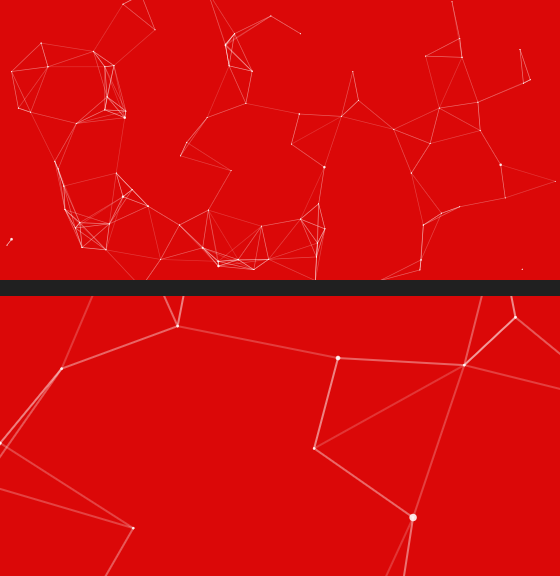
Top, the full canvas; bottom, a detail of the centre.
Reproduce this background procedurally as a WebGL 1 fragment shader.

```glsl
precision highp float;
// Plexus: scattered white dots joined by fine translucent lines on flat red.

uniform vec2 u_resolution;

const int DOT_COUNT = 92;
const float REACH = 0.207;       // longest link, in canvas heights
const float LINE_WIDTH = 0.0024;
const float MARGIN = 0.04;       // dots may lie slightly off the canvas
const vec3 RED = vec3(0.86, 0.03, 0.03);
const vec3 WHITE = vec3(1.0, 0.97, 0.97);

float hash(float index, float seed) {
    return fract(sin(index * 12.9898 + seed * 78.233) * 43758.5453);
}

vec2 dotPosition(float index, vec2 canvas) {
    vec2 unit = vec2(hash(index, 1.0), hash(index, 2.0));
    return unit * (canvas + 2.0 * MARGIN) - MARGIN;
}

// Few dots are large, most are barely wider than a line.
float dotRadius(float index) {
    return mix(0.0015, 0.0054, pow(hash(index, 3.0), 6.0));
}

float segmentDistance(vec2 p, vec2 a, vec2 b) {
    vec2 along = b - a;
    float t = clamp(dot(p - a, along) / dot(along, along), 0.0, 1.0);
    return length(p - a - along * t);
}

// Share of a pixel covered by a stroke, also when it is thinner than the pixel.
float strokeCoverage(float dist, float width, float pixel) {
    return clamp(0.5 * (width + pixel) - dist, 0.0, min(width, pixel)) / pixel;
}

float discCoverage(float dist, float radius, float pixel) {
    return clamp((radius - dist) / pixel + 0.5, 0.0, 1.0);
}

// Short links are strong, long ones fade.
float linkOpacity(float span) {
    return mix(0.9, 0.18, span / REACH);
}

float layerOver(float below, float above) {
    return 1.0 - (1.0 - below) * (1.0 - above);
}

// Ink of all links from dot a, on the half of each link that is nearer to a.
float linksFrom(vec2 p, vec2 a, vec2 canvas, float pixel) {
    float ink = 0.0;
    float nearest = distance(p, a);
    for (int j = 0; j < DOT_COUNT; j++) {
        vec2 b = dotPosition(float(j), canvas);
        float span = distance(a, b);
        if (span > REACH || span < 0.0001 || distance(p, b) < nearest) continue;
        float stroke = strokeCoverage(segmentDistance(p, a, b), LINE_WIDTH, pixel);
        ink = layerOver(ink, stroke * linkOpacity(span));
    }
    return ink;
}

void main() {
    float pixel = 1.0 / u_resolution.y;
    vec2 p = gl_FragCoord.xy * pixel;
    vec2 canvas = u_resolution * pixel;

    float ink = 0.0;
    for (int i = 0; i < DOT_COUNT; i++) {
        float index = float(i);
        vec2 a = dotPosition(index, canvas);
        float dist = distance(p, a);
        // Every point of a link lies within half the reach of one of its ends.
        if (dist > 0.5 * REACH + LINE_WIDTH + pixel) continue;
        ink = layerOver(ink, linksFrom(p, a, canvas, pixel));
        ink = layerOver(ink, 0.9 * discCoverage(dist, dotRadius(index), pixel));
    }
    gl_FragColor = vec4(mix(RED, WHITE, ink), 1.0);
}
```
